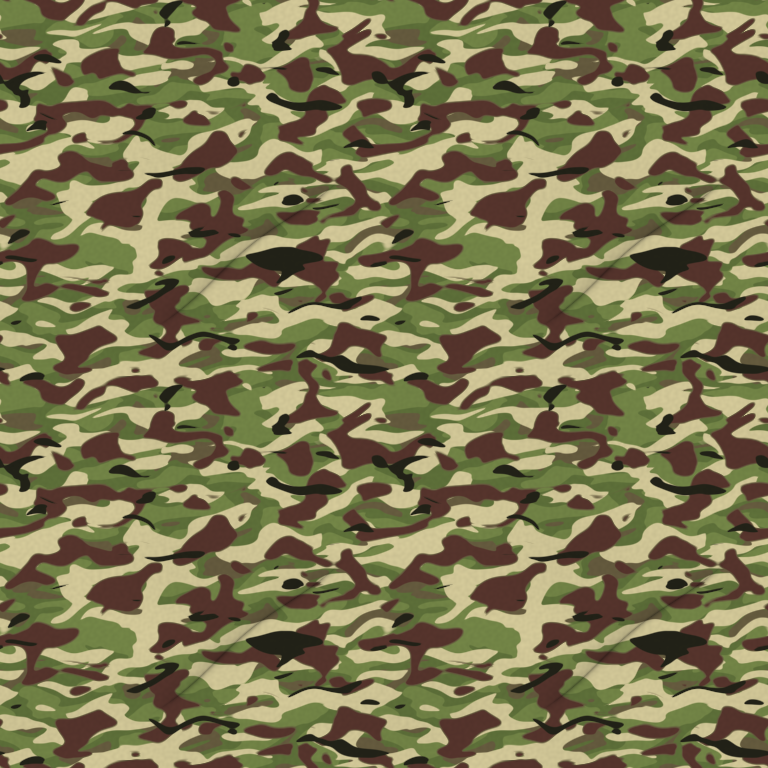
A Shadertoy shader for this pattern:

```glsl
#define REPEATS 2.0      // whole tiles across the canvas
#define SLANT 0.1        // rise of the streaks to the right
#define EDGE 0.0012      // softness of the outlines
#define RIM 0.0014       // olive border around brown
#define GREEN_LEVEL -0.03
#define TONE_LEVEL 0.0
#define OLIVE_LEVEL -0.28
#define BROWN_LEVEL 0.155
#define BLACK_LEVEL 0.38
#define WARP vec2(0.11, 0.05)
#define CREASE 0.36      // darkness of the fold
#define GRAIN 0.04       // strength of the cloth texture

const vec3 CREAM = vec3(0.81, 0.77, 0.585);
const vec3 LIGHT_GREEN = vec3(0.44, 0.51, 0.27);
const vec3 DARK_GREEN = vec3(0.36, 0.43, 0.22);
const vec3 OLIVE = vec3(0.39, 0.35, 0.24);
const vec3 BROWN = vec3(0.33, 0.20, 0.17);
const vec3 BLACK = vec3(0.13, 0.13, 0.09);

float hash(vec3 c) {
    c = fract(c * vec3(0.1031, 0.1030, 0.0973));
    c += dot(c, c.yzx + 33.33);
    return fract((c.x + c.y) * c.z);
}

// Random unit vector on a slanted lattice that wraps once per tile
vec2 gradient(vec2 cell, vec2 cells, float shift, float seed) {
    float lap = floor((cell.x + 0.5) / cells.x);
    cell += lap * vec2(-cells.x, shift);
    cell.y -= cells.y * floor((cell.y + 0.5) / cells.y);
    float angle = 6.2832 * hash(vec3(cell, seed) + 1.0);
    return vec2(cos(angle), sin(angle));
}

float noise(vec2 p, vec2 cells, float seed) {
    float shift = floor(SLANT * cells.y + 0.5);
    vec2 q = p * cells - vec2(0.0, shift * p.x);
    vec2 i = floor(q), f = q - i;
    vec2 u = f * f * f * (f * (f * 6.0 - 15.0) + 10.0);
    vec2 e = vec2(1.0, 0.0);
    float a = dot(gradient(i, cells, shift, seed), f);
    float b = dot(gradient(i + e.xy, cells, shift, seed), f - e.xy);
    float c = dot(gradient(i + e.yx, cells, shift, seed), f - e.yx);
    float d = dot(gradient(i + e.xx, cells, shift, seed), f - e.xx);
    return mix(mix(a, b, u.x), mix(c, d, u.x), u.y);
}

// Warped noise whose level lines outline the blobs
float blobs(vec2 p, vec2 cells, float seed) {
    vec2 bend = vec2(noise(p, vec2(6.0, 13.0), seed),
                     noise(p, vec2(8.0, 9.0), seed + 1.0));
    p += WARP * bend;
    return noise(p, cells, seed + 2.0) + 0.35 * noise(p, cells * 2.0, seed + 3.0);
}

// Blob height and its steepness per canvas unit
vec2 layer(vec2 p, vec2 cells, float seed) {
    vec2 e = vec2(0.001, 0.0);
    float f = blobs(p, cells, seed);
    vec2 rise = vec2(blobs(p + e.xy, cells, seed), blobs(p + e.yx, cells, seed)) - f;
    return vec2(f, max(length(rise) / e.x * REPEATS, 6.0));
}

// Approximate distance inside a level line, in canvas units
float outline(vec2 field, float level) {
    return (field.x - level) / field.y;
}

float cover(float d) {
    float w = max(EDGE, 0.6 / iResolution.y);
    return smoothstep(-w, w, d);
}

// Shadow along one diagonal fold per tile
float crease(vec2 p) {
    vec2 a = vec2(0.38, 0.13), axis = vec2(0.53, 0.43);
    vec2 v = fract(p) - a;
    float t = dot(v, axis) / dot(axis, axis);
    float side = dot(v, normalize(vec2(-axis.y, axis.x)));
    side += 0.008 * sin(t * 9.0);
    float taper = smoothstep(0.0, 0.2, t) * smoothstep(1.0, 0.8, t);
    float line = exp(-abs(side) * 200.0);
    float shade = 0.4 * exp(-max(side, 0.0) * 35.0) * smoothstep(-0.004, 0.004, side);
    return taper * max(line, shade);
}

void mainImage(out vec4 fragColor, in vec2 fragCoord) {
    vec2 p = fragCoord / iResolution.xy * REPEATS;

    float green = outline(layer(p, vec2(6.0, 19.0), 10.0), GREEN_LEVEL);
    vec2 tone = layer(p, vec2(7.0, 17.0), 20.0);
    float brown = outline(layer(p, vec2(8.0, 14.0), 30.0), BROWN_LEVEL);
    float black = outline(layer(p, vec2(6.0, 21.0), 40.0), BLACK_LEVEL);

    // Greens with darker overlaps, laid over cream
    vec3 leaf = mix(DARK_GREEN, LIGHT_GREEN, cover(outline(tone, TONE_LEVEL)));
    leaf = mix(leaf, OLIVE, cover(-outline(tone, OLIVE_LEVEL)));
    vec3 color = mix(CREAM, leaf, cover(green));

    // Brown patches and black slivers on top
    color = mix(color, OLIVE, cover(brown + RIM));
    color = mix(color, BROWN, cover(brown));
    color = mix(color, BLACK, cover(black));

    // Cloth shading
    float cloth = noise(p, vec2(90.0), 50.0) + noise(p, vec2(3.0, 4.0), 51.0);
    color *= 1.0 + GRAIN * cloth - CREASE * crease(p);
    fragColor = vec4(color, 1.0);
}
```
